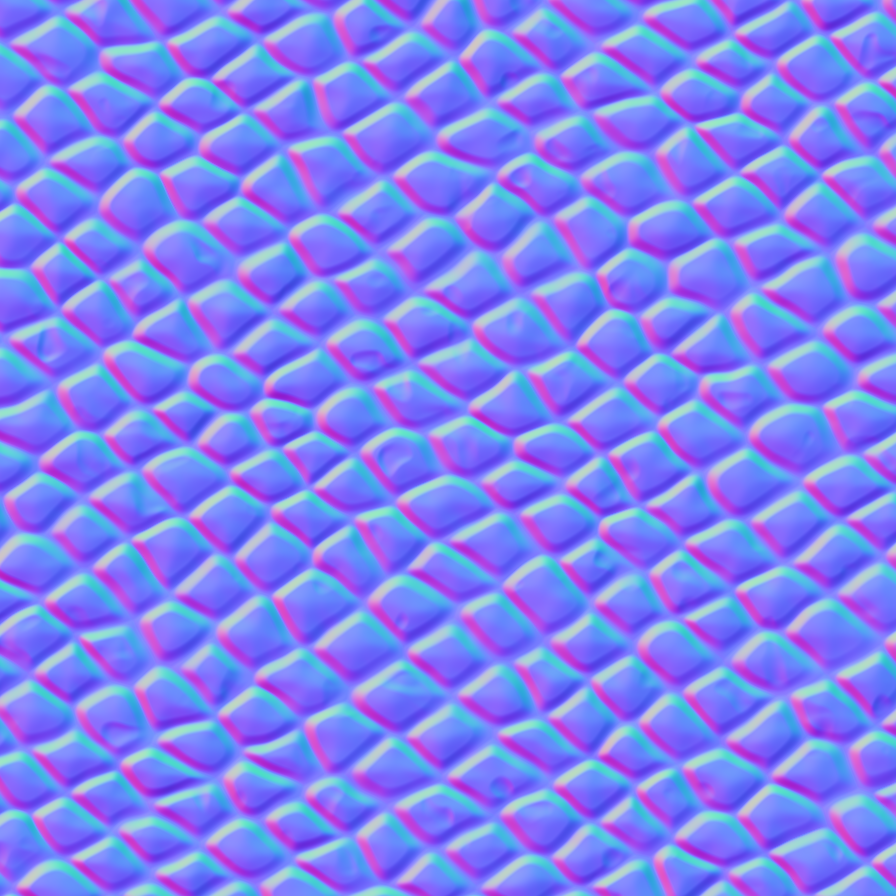
Reproduce this texture map procedurally as a WebGL 2 fragment shader.

```glsl
#version 300 es
precision highp float;
// Reptile leather as a tangent-space normal map: Voronoi scales on a skewed
// lattice are raised into domed pads, kept in rows by uneven jitter, and the
// slope of that height field is encoded as colour.

uniform vec2 u_resolution;
out vec4 fragColor;

// Lattice steps along the two groove directions, in canvas units
const mat2 LATTICE = mat2(0.050, -0.048, 0.056, 0.034);
const vec2 CELL_JITTER = vec2(0.46, 0.27);
const float ROW_JITTER = 0.26;
const float CORNER_SHARPNESS = 19.0;
const float RELIEF = 0.0094;
const vec2 SCALE_LEAN = vec2(-0.09, 0.09);
const vec2 SKIN_SLOPE = vec2(0.02, -0.04);
const float SLOPE_STEP = 0.0021;

vec2 hash2(vec2 p) {
  vec2 q = vec2(dot(p, vec2(127.1, 311.7)), dot(p, vec2(269.5, 183.3)));
  return fract(sin(q) * 43758.5453);
}

// Smooth vector noise in the range -0.5 to 0.5
vec2 noise2(vec2 p) {
  vec2 i = floor(p);
  vec2 f = fract(p);
  f = f * f * (3.0 - 2.0 * f);
  vec2 low = mix(hash2(i), hash2(i + vec2(1.0, 0.0)), f.x);
  vec2 high = mix(hash2(i + vec2(0.0, 1.0)), hash2(i + vec2(1.0)), f.x);
  return mix(low, high, f.y) - 0.5;
}

// Two turned octaves, so that the noise grid does not show
vec2 turnedNoise(vec2 p) {
  vec2 q = mat2(0.83, 0.56, -0.56, 0.83) * p;
  return 0.65 * noise2(q) + 0.45 * noise2(mat2(1.3, -1.1, 1.1, 1.3) * q + 9.0);
}

// Whole rows shift across themselves, single scales mostly along their row
vec2 scaleCentre(vec2 cell) {
  float rowShift = hash2(vec2(cell.y, 57.0)).x - 0.5;
  return cell + 0.5 + CELL_JITTER * (hash2(cell) - 0.5) + vec2(0.0, ROW_JITTER * rowShift);
}

// Returns the cell whose centre is nearest to q
vec2 nearestCell(vec2 q) {
  vec2 base = floor(q);
  vec2 nearest = base;
  float best = 100.0;
  for (int y = -1; y <= 1; y++) {
    for (int x = -1; x <= 1; x++) {
      vec2 cell = base + vec2(x, y);
      vec2 offset = scaleCentre(cell) - q;
      float dist = dot(offset, offset);
      if (dist < best) {
        best = dist;
        nearest = cell;
      }
    }
  }
  return nearest;
}

// Distance to the cell border, with rounded corners
float borderDistance(vec2 q, vec2 home) {
  vec2 centre = scaleCentre(home);
  float sum = 0.0;
  for (int y = -2; y <= 2; y++) {
    for (int x = -2; x <= 2; x++) {
      if (x == 0 && y == 0) continue;
      vec2 other = scaleCentre(home + vec2(x, y));
      float dist = dot(0.5 * (centre + other) - q, normalize(other - centre));
      sum += exp(-CORNER_SHARPNESS * dist);
    }
  }
  return -log(sum) / CORNER_SHARPNESS;
}

float leatherHeight(vec2 p, mat2 toLattice) {
  // Bend the rows gently and roughen the scale outlines
  vec2 warped = p + 0.024 * noise2(p * 5.0) + 0.011 * turnedNoise(p * 20.0 + 7.0);
  vec2 q = toLattice * warped + 20.0;
  vec2 home = nearestCell(q);
  float border = borderDistance(q, home);

  // Steep rim, broad dome and a slight lean of each pad
  float inset = -0.02 + 0.06 * hash2(home + 31.0).x;
  float rim = smoothstep(inset, inset + 0.18, border);
  float dome = smoothstep(-0.10, 0.50, border);
  float lean = dot(LATTICE * (q - scaleCentre(home)), SCALE_LEAN);

  // Sparse soft dents and swells in the skin
  vec2 skin = turnedNoise(p * 26.0 + 3.0);
  float dents = smoothstep(0.20, 0.48, skin.x);
  float swell = 0.0042 * skin.y + dot(p, SKIN_SLOPE);
  return RELIEF * (0.70 * rim + 0.66 * dome - 0.35 * dents * rim) + lean * rim + swell;
}

vec2 heightSlope(vec2 p, mat2 toLattice, float stepSize) {
  vec2 e = vec2(stepSize, 0.0);
  float dx = leatherHeight(p + e.xy, toLattice) - leatherHeight(p - e.xy, toLattice);
  float dy = leatherHeight(p + e.yx, toLattice) - leatherHeight(p - e.yx, toLattice);
  return vec2(dx, dy) / (2.0 * stepSize);
}

void main() {
  vec2 p = gl_FragCoord.xy / u_resolution.y;
  vec2 slope = heightSlope(p, inverse(LATTICE), SLOPE_STEP);

  // Red follows the rise to the right, green the fall towards the top
  vec3 normal = normalize(vec3(slope.x, -slope.y, 1.0));
  fragColor = vec4(0.5 + 0.5 * normal, 1.0);
}
```
